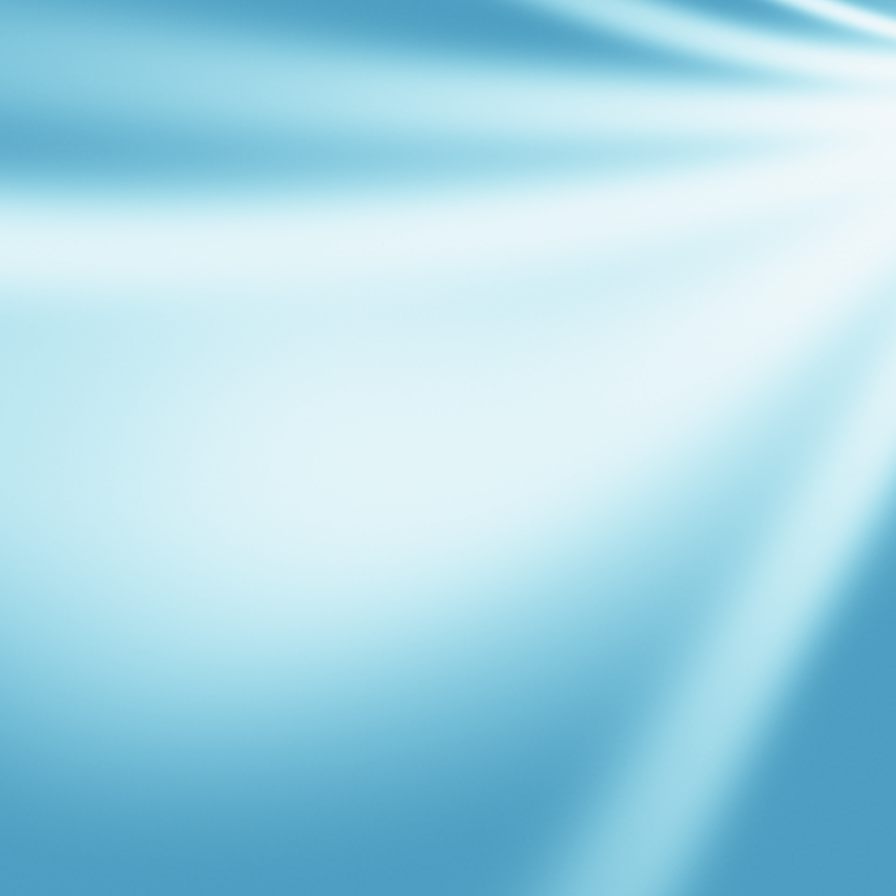
This background is drawn by a WebGL 2 fragment shader. Its source:

```glsl
#version 300 es
precision highp float;

uniform vec2 u_resolution;
out vec4 fragColor;

vec2 hashGradient(vec2 cell) {
    vec2 h = vec2(dot(cell, vec2(127.1, 311.7)), dot(cell, vec2(269.5, 183.3)));
    return 2.0 * fract(sin(h) * 43758.5) - 1.0;
}

float gradientNoise(vec2 p) {
    vec2 i = floor(p), f = fract(p);
    vec2 s = f * f * (3.0 - 2.0 * f);
    float low = mix(dot(hashGradient(i), f),
                    dot(hashGradient(i + vec2(1, 0)), f - vec2(1, 0)), s.x);
    float high = mix(dot(hashGradient(i + vec2(0, 1)), f - vec2(0, 1)),
                     dot(hashGradient(i + vec2(1, 1)), f - vec2(1, 1)), s.x);
    return mix(low, high, s.y);
}

// Ray paths: depth below the top as a quadratic of distance from the right edge
const vec3 rayPath[6] = vec3[](
    vec3(0.443, 1.724, 0.0), vec3(0.247, 0.72, -0.3), vec3(0.176, 0.25, -0.15),
    vec3(0.13, -0.005, -0.06), vec3(0.078, -0.08, -0.43), vec3(0.033, -0.27, -0.6));

// Ray light: starting width, spread, strength, fade
const vec4 rayLight[6] = vec4[](
    vec4(0.05, 0.08, 0.85, 1.4), vec4(0.05, 0.15, 1.15, 1.1), vec4(0.04, 0.03, 0.97, 0.06),
    vec4(0.027, 0.05, 1.0, 0.66), vec4(0.02, 0.025, 1.0, 1.2), vec4(0.012, 0.02, 1.0, 1.0));

float rayGlow(vec2 p, vec3 path, vec4 light) {
    float slope = path.y + 2.0 * path.z * p.x;
    float center = path.x + p.x * (path.y + path.z * p.x);
    float offset = abs(p.y - center) / sqrt(1.0 + slope * slope);
    float profile = exp(-pow(offset / (light.x + light.y * p.x), 2.4));
    return profile * clamp(light.z - light.w * p.x, 0.0, 1.0);
}

// Broad pale band, darker above and below
float backdrop(vec2 uv, float depth) {
    float upper = 0.27 - 0.17 * uv.x;
    float lower = 0.74 + 0.3 * uv.x - 0.56 * uv.x * uv.x;
    float band = smoothstep(upper - 0.15, upper + 0.15, depth)
               * (1.0 - smoothstep(lower - 0.22, lower + 0.22, depth));
    vec2 q = (vec2(uv.x, depth) - vec2(0.38, 0.5)) / vec2(0.3, 0.16);
    return 0.05 + (0.66 + 0.1 * smoothstep(0.0, 0.4, uv.x)) * band
         + 0.14 * exp(-dot(q, q));
}

vec3 skyRamp(float tone) {
    return vec3(0.27, 0.59, 0.74) + tone * vec3(0.63, 0.58, 0.39)
         - tone * tone * vec3(0.0, 0.21, 0.155);
}

void main() {
    vec2 uv = gl_FragCoord.xy / u_resolution;
    vec2 p = 1.0 - uv;
    float tone = backdrop(uv, p.y);

    // Rays fanning out from the upper right
    for (int i = 0; i < 6; i++) {
        tone = mix(tone, 1.0, rayGlow(p, rayPath[i], rayLight[i]));
    }

    // Glow where the rays meet
    vec2 hub = (p - vec2(-0.02, 0.12)) / vec2(0.14, 0.1);
    tone = mix(tone, 1.0, 0.8 * exp(-dot(hub, hub)));
    tone += 0.08 * tone * exp(-3.5 * length(p - vec2(0.0, 0.15)));

    // Fine grain
    tone += 0.018 * gradientNoise(uv * 240.0);
    fragColor = vec4(clamp(skyRamp(tone), 0.0, 1.0), 1.0);
}
```
